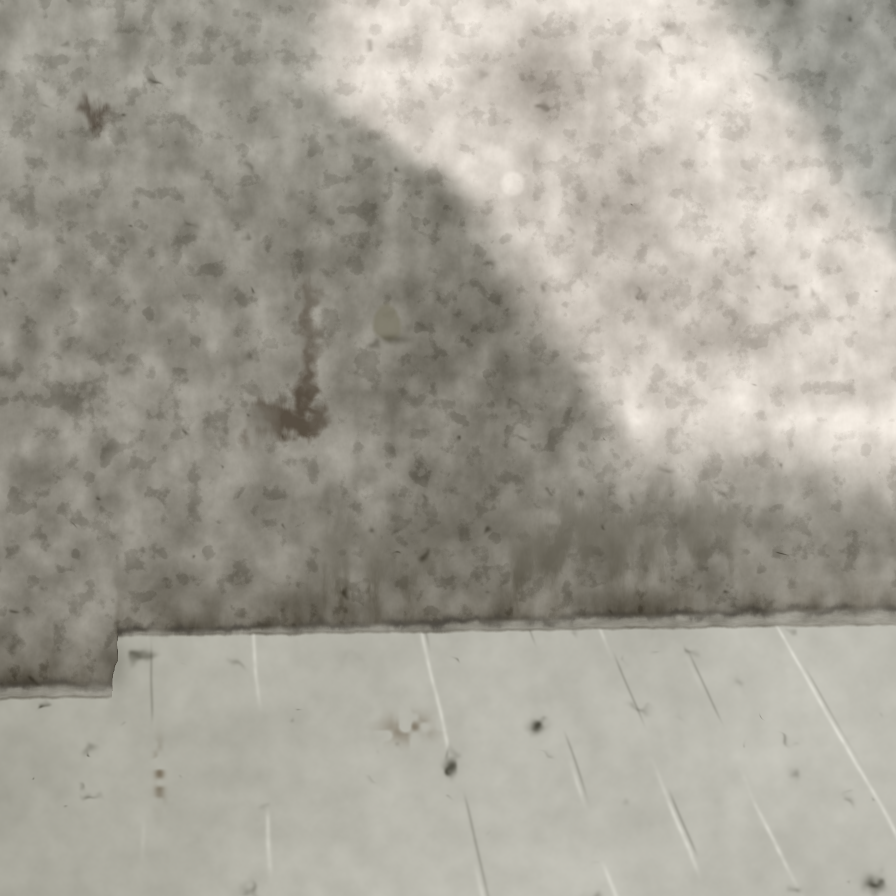
Write a Shadertoy shader that draws this texture.

```glsl
float hash(vec2 p) {
    vec3 q = fract(p.xyx * vec3(0.1031, 0.1030, 0.0973));
    q += dot(q, q.yzx + 33.33);
    return fract((q.x + q.y) * q.z);
}

float noise(vec2 p) {
    vec2 i = floor(p), f = fract(p);
    f = f * f * (3.0 - 2.0 * f);
    return mix(mix(hash(i), hash(i + vec2(1, 0)), f.x),
               mix(hash(i + vec2(0, 1)), hash(i + vec2(1, 1)), f.x), f.y);
}

// Layered noise centred on zero
float fbm(vec2 p) {
    float sum = -0.48, amp = 0.5;
    for (int i = 0; i < 5; i++) {
        sum += amp * noise(p);
        p = mat2(0.8, 0.6, -0.6, 0.8) * p * 2.03 + 17.3;
        amp *= 0.5;
    }
    return sum;
}

// Soft elliptical spot, 1 at its centre
float blob(vec2 p, vec2 centre, vec2 radius) {
    vec2 d = (p - centre) / radius;
    return exp(-dot(d, d));
}

float boxDist(vec2 p, vec2 centre, vec2 halfSize) {
    vec2 d = abs(p - centre) - halfSize;
    return length(max(d, 0.0)) + min(max(d.x, d.y), 0.0);
}

// Sparse soft marks of varied strength, one candidate per grid cell
float specks(vec2 p, float cells, float density) {
    vec2 g = p * cells + 0.35 * vec2(noise(p * 90.0), noise(p * 90.0 + 7.0)), id = floor(g);
    vec2 d = fract(g) - 0.3 - 0.4 * vec2(hash(id + 5.0), hash(id + 19.0));
    d.x += d.y * (hash(id + 31.0) - 0.2);
    float size = 0.05 + 0.13 * hash(id + 43.0);
    return step(hash(id + 71.0), density) * hash(id + 83.0) * exp(-dot(d, d) / (size * size));
}

// Patch of sunlight falling diagonally across the wall
float sunlight(vec2 p) {
    vec2 q = p + 0.05 * vec2(fbm(p * 9.0), fbm(p * 9.0 + 40.0));
    float left = 0.352 + 0.2 * (1.0 - smoothstep(0.72, 0.92, q.y)) + 0.115 * (1.0 - smoothstep(0.48, 0.72, q.y));
    float right = 0.79 + 0.77 * (1.0 - q.y);
    return smoothstep(-0.03, 0.055, q.x - left)
         * (1.0 - smoothstep(-0.04, 0.04, q.x - right))
         * smoothstep(0.42, 0.54, q.y + 0.03 * (q.x - 0.7));
}

vec3 wallColor(vec2 p, float seam) {
    float cloud = fbm(p * 8.0 + 3.0);
    float grain = fbm(p * 34.0);
    float streak = fbm(p * vec2(55.0, 18.0) + 9.0);
    vec3 shade = mix(vec3(0.54, 0.525, 0.485), vec3(0.60, 0.59, 0.55), smoothstep(0.5, 1.0, p.y));
    shade -= 0.04 * blob(p, vec2(0.55, 0.68), vec2(0.14, 0.2));
    shade = mix(shade, vec3(0.585, 0.585, 0.555), smoothstep(0.75, 0.95, p.x) * smoothstep(0.5, 0.7, p.y));
    shade += 0.08 * smoothstep(0.7, 1.0, p.x) * (1.0 - smoothstep(0.38, 0.5, p.y));

    // Lit surface with grey clouds
    vec3 lit = vec3(0.88, 0.85, 0.81);
    lit -= 0.17 * blob(p, vec2(0.6, 0.9), vec2(0.055, 0.05));
    lit -= 0.13 * blob(p, vec2(0.7, 0.78), vec2(0.07, 0.11));
    lit -= 0.07 * blob(p, vec2(0.8, 0.63), vec2(0.15, 0.06));
    vec3 col = mix(shade, lit, sunlight(p));
    col += cloud * 0.13 + grain * 0.25 + streak * 0.10;
    col -= 0.07 * smoothstep(0.06, 0.24, fbm(p * 60.0 + 80.0));

    // Damp band and grime above the seam
    vec2 w = p + vec2(0.06 * cloud, 0.10 * streak);
    float band = 1.0 - smoothstep(-0.025, 0.02, boxDist(w, vec2(0.58, 0.395 + 0.05 * (p.x - 0.55)), vec2(0.24, 0.035)));
    col = mix(col, vec3(0.425, 0.41, 0.365), band * clamp(0.55 + 1.5 * cloud + streak, 0.15, 0.8));
    float grime = exp(-max(p.y - seam, 0.0) * 26.0);
    col -= vec3(0.15, 0.155, 0.16) * grime * clamp(0.9 + 2.5 * streak, 0.0, 1.6);

    // Angular brown stain, oval mark and isolated spots
    vec2 s = p + 0.05 * vec2(grain, streak) + 0.012 * (noise(p * 110.0) - 0.5);
    float corner = 1.0 - smoothstep(-0.004, 0.014, min(boxDist(s, vec2(0.344, 0.59), vec2(0.005, 0.075)),
                                                       boxDist(s, vec2(0.318, 0.528), vec2(0.034, 0.010))));
    float heavy = 0.45 + 0.5 * blob(p, vec2(0.345, 0.54), vec2(0.05, 0.06));
    col = mix(col, vec3(0.33, 0.295, 0.25), corner * clamp(heavy + 1.2 * grain, 0.15, 0.95));
    vec2 o = (p - vec2(0.432, 0.64)) / vec2(0.016, 0.021);
    float oval = length(o * vec2(1.0 + 0.25 * o.y, 1.0)) + 0.4 * grain;
    col = mix(col, vec3(0.49, 0.475, 0.41), 0.8 * (1.0 - smoothstep(0.8, 1.15, oval)));
    col -= 0.12 * blob(p, vec2(0.438, 0.621), vec2(0.02, 0.005));
    col -= vec3(0.24, 0.26, 0.26) * blob(s, vec2(0.108, 0.872), vec2(0.015, 0.011));
    col += 0.06 * (1.0 - smoothstep(0.010, 0.016, length(p - vec2(0.572, 0.795))));
    return col - 0.16 * specks(p, 30.0, 0.2);
}

vec3 floorColor(vec2 p) {
    vec3 col = mix(vec3(0.665, 0.66, 0.615), vec3(0.735, 0.73, 0.69), smoothstep(0.0, 0.7, p.x));
    col += 0.10 * fbm(p * 7.0 + 60.0) + 0.06 * fbm(p * 45.0);

    // Fan of faint broken scratches leaning outward toward the right
    float depth = 0.29 - p.y;
    float start = (p.x + 0.165 * depth) / (1.0 + 0.85 * depth);
    for (int i = 0; i < 7; i++) {
        float k = float(i);
        float x = 0.165 + 0.118 * k + 0.07 * smoothstep(1.0, 2.0, k) * (1.0 - smoothstep(3.0, 5.0, k));
        float d = start - x + 0.003 * (noise(vec2(p.y * 20.0, k)) - 0.5);
        float worn = smoothstep(0.3, 0.75, noise(vec2(p.y * 16.0, k * 7.0))) * (0.5 + 0.5 * noise(p * 120.0));
        float dark = smoothstep(0.55, 0.85, noise(vec2(p.y * 13.0, k * 5.0 + 40.0)));
        col += 0.11 * worn * exp(-pow(d / 0.0024, 2.0));
        col -= 0.09 * dark * exp(-pow((d - 0.005) / 0.0018, 2.0));
    }

    // Dark flecks and faint brown scuffs
    col -= 0.30 * specks(p + 0.02, 18.0, 0.16) + 0.14 * specks(p, 32.0, 0.12);
    vec2 f = p + 0.008 * (noise(p * 130.0) - 0.5);
    col -= 0.38 * blob(f, vec2(0.6, 0.19), vec2(0.007, 0.006));
    col -= 0.38 * blob(f, vec2(0.501, 0.141), vec2(0.006, 0.008));
    col -= 0.38 * blob(f, vec2(0.976, 0.013), vec2(0.010, 0.009));
    float scuff = blob(p, vec2(0.455, 0.187), vec2(0.025, 0.014)) + blob(p, vec2(0.178, 0.135), vec2(0.006, 0.03));
    return col - vec3(0.22, 0.25, 0.27) * scuff * smoothstep(0.3, 0.75, noise(p * 95.0));
}

void mainImage(out vec4 fragColor, in vec2 fragCoord) {
    vec2 p = fragCoord / iResolution.xy;
    float rough = 0.012 * fbm(p * vec2(70.0, 45.0));
    float rightSide = smoothstep(0.125, 0.132, p.x + rough);
    float edge = mix(0.220 + 0.02 * p.x, 0.288 + 0.015 * p.x, rightSide) + rough * 0.3;
    float seam = edge + mix(0.014, 0.002 + 0.017 * p.x, rightSide);
    vec3 col = mix(floorColor(p), wallColor(p, seam), smoothstep(-0.003, 0.003, p.y - edge));

    // Pale ledge under a broken dark joint
    float ledge = smoothstep(edge - 0.001, edge + 0.003, p.y) * (1.0 - smoothstep(seam - 0.004, seam + 0.003, p.y));
    col = mix(col, vec3(0.62, 0.61, 0.57) + 0.3 * fbm(p * vec2(40.0, 120.0)), 0.75 * ledge);
    float joint = exp(-pow((p.y - seam - rough) / 0.005, 2.0));
    col = mix(col, vec3(0.27, 0.255, 0.23), joint * (0.1 + 0.8 * noise(p * vec2(45.0, 150.0))));
    col -= 0.08 * blob(p, vec2(0.13, 0.255), vec2(0.012, 0.035));
    fragColor = vec4(clamp(col, 0.0, 1.0), 1.0);
}
```
